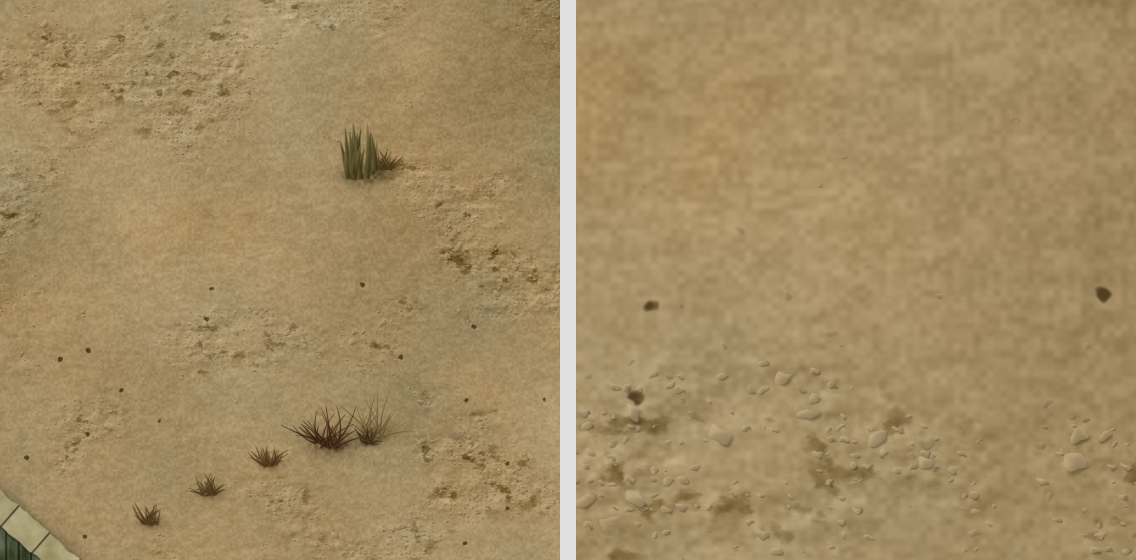
Left, the full canvas; right, a detail of the centre.
Write a Shadertoy shader that draws this texture.

```glsl
float px; // width of one pixel in canvas units

float hash(vec2 p) {
    vec3 q = fract(p.xyx * vec3(.1031, .1030, .0973));
    q += dot(q, q.yzx + 33.33);
    return fract((q.x + q.y) * q.z);
}

float noise(vec2 p) {
    vec2 i = floor(p), f = fract(p);
    f *= f * (3. - 2. * f);
    return mix(mix(hash(i), hash(i + vec2(1, 0)), f.x),
               mix(hash(i + vec2(0, 1)), hash(i + 1.), f.x), f.y);
}

float fbm(vec2 p) {
    float sum = 0., amp = .5;
    for (int i = 0; i < 5; i++) {
        sum += amp * noise(p);
        p = mat2(1.6, 1.2, -1.2, 1.6) * p + 17.3;
        amp *= .5;
    }
    return sum;
}

// Flattened stones on a jittered grid, lit from the upper left
vec3 scatterStones(vec3 col, vec2 p, float scale, float share) {
    vec2 q = p * scale;
    q += .35 * (vec2(noise(q * 2.7), noise(q * 2.7 + 40.)) - .5);
    float edge = px * scale;
    for (int j = -1; j <= 1; j++)
    for (int i = -1; i <= 1; i++) {
        vec2 cell = floor(q) + vec2(i, j);
        float pick = hash(cell + scale);
        float present = smoothstep(0., .05, share - pick);
        float size = mix(.14, .4, hash(cell + 71.));
        vec2 centre = cell + .3 + .4 * vec2(hash(cell + 31.), hash(cell + 93.));
        vec2 d = (q - centre) * vec2(1, 1.5);
        d.y += d.x * (hash(cell + 15.) - .5);
        float shadow = 1. - smoothstep(size * .5, size * 1.35, length(d + vec2(-.3, .45) * size));
        float body = 1. - smoothstep(size - edge, size + edge, length(d));
        float lit = dot(d, vec2(-.5, .7)) / size;
        col *= 1. - .3 * shadow * present;
        col = mix(col, vec3(.69, .6, .45) + .1 * lit, .75 * body * present);
    }
    return col;
}

// Fan of tapered, bent blades over a soft ground shadow
vec3 drawTuft(vec3 col, vec2 p, vec2 root, float height, float fan, float width, vec3 dark, vec3 light) {
    vec2 local = (p - root) / height;
    if (length(local) > 1.8) return col;
    float shade = exp(-dot(local * vec2(2.2, 5.), local * vec2(2.2, 5.)) + local.x);
    col = mix(col, dark, min(.75, .65 * shade * (.5 + noise(p * 170.))));
    for (int i = 0; i < 28; i++) {
        vec2 id = vec2(i, floor(root.x * 900.));
        float angle = (hash(id) - .5) * fan;
        vec2 dir = vec2(sin(angle), cos(angle));
        vec2 q = p - root - height * (vec2(hash(id + 50.), hash(id + 80.)) - .5) * vec2(.6, .2);
        float t = dot(q, dir) / (height * mix(.4, 1., hash(id + 20.)));
        float side = dot(q, vec2(dir.y, -dir.x)) + (hash(id + 60.) - .5) * height * .25 * fan * t * t;
        float cover = 1. - smoothstep(-px, px, abs(side) - width * (1. - t * t));
        cover *= smoothstep(-.05, .05, t) * (1. - smoothstep(.9, 1., t));
        float tone = hash(id + 35.) * t - .35 * side / width;
        col = mix(col, mix(dark, light, clamp(tone + .2, 0., 1.)), cover);
    }
    return col;
}

// Stone kerb: pale cap blocks above a mossy front face
vec3 drawWall(vec3 col, vec2 p) {
    vec2 q = p - vec2(0, .125);
    float across = dot(q, vec2(.658, .753)) + .005 * (noise(p * 60.) - .5);
    float along = dot(q, vec2(.753, -.658));
    float joint = abs(fract((along - .044) / .073 + .5) - .5) * .073;
    vec3 cap = vec3(.66, .62, .46) + .22 * (fbm(p * 45.) - .5);
    cap *= mix(.5, 1., smoothstep(.0005, .003, joint));
    vec3 front = vec3(.3, .33, .23) + .35 * (fbm(p * vec2(90, 30)) - .5);
    front *= mix(.5, 1., smoothstep(.001, .003, abs(fract(p.x * 45.) - .5) / 45.));
    vec3 wall = mix(front, cap, smoothstep(-.05, -.046, across));
    wall *= 1. - .35 * exp(-pow((across + .049) / .002, 2.));
    col *= 1. - .25 * exp(-max(across, 0.) * 120.);
    return mix(col, wall, 1. - smoothstep(-px, px, across));
}

void mainImage(out vec4 fragColor, in vec2 fragCoord) {
    px = 1. / iResolution.y;
    vec2 p = fragCoord * px;

    // Sand: broad tone, tint patches and fine grain
    vec3 col = vec3(.645, .555, .395) + .15 * (fbm(p * 4. + 3.) - .48);
    col += (fbm(p * 7. + 60.) - .48) * vec3(.07, 0, -.04);
    col += .07 * (noise(p * 250.) - .5) + .04 * (noise(p * vec2(70, 130)) - .5);
    col -= .06 * smoothstep(.55, 0., length(p - vec2(1, 1.02)));

    // Rubble patches: embossed relief and dark crevices
    float rough = smoothstep(.46, .68, fbm(p * vec2(6, 8) + 21.));
    vec2 ground = p * vec2(30, 44);
    float relief = fbm(ground) - fbm(ground + vec2(-.08, .14));
    col += relief * (.14 + .5 * rough);
    col -= .2 * rough * smoothstep(.6, .74, fbm(p * vec2(42, 60) + 9.));

    // Gravel, pebbles and a few larger stones
    col = scatterStones(col, p, 125., .03 + .5 * rough);
    col = scatterStones(col, p, 58., .01 + .2 * rough);
    col = scatterStones(col, p, 24., .01 + .07 * rough);

    // Small dark clumps on the lower ground
    vec2 cell = floor(p * 15.);
    vec2 spot = fract(p * 15.) - .25 - .5 * vec2(hash(cell + 5.), hash(cell + 44.));
    float clump = length(spot) + .06 * (noise(p * 230.) - .5);
    float chosen = step(.87, hash(cell + 12.)) * step(p.y, .56);
    col = mix(col, vec3(.25, .18, .08), .8 * chosen * (1. - smoothstep(.03, .08, clump)));

    // Plants: upright green clump, dry bushes and seedlings
    vec3 bark = vec3(.17, .1, .05), straw = vec3(.44, .36, .21);
    col = drawTuft(col, p, vec2(.685, .7), .04, 2., .0018, vec3(.25, .19, .07), straw);
    col = drawTuft(col, p, vec2(.645, .688), .092, .35, .0042, vec3(.22, .19, .08), vec3(.47, .43, .26));
    col = drawTuft(col, p, vec2(.665, .225), .075, 2.6, .0012, vec3(.38, .3, .17), vec3(.58, .51, .33));
    col = drawTuft(col, p, vec2(.585, .207), .085, 2.7, .0013, bark, vec3(.36, .25, .14));
    col = drawTuft(col, p, vec2(.655, .21), .035, 2.8, .0015, bark, straw);
    for (int i = 0; i < 3; i++) {
        vec2 root = vec2(.48 - .107 * float(i), .17 - .052 * float(i));
        col = drawTuft(col, p, root, .042, 2.3, .0015, vec3(.25, .17, .07), straw);
    }

    fragColor = vec4(drawWall(col, p), 1);
}
```
